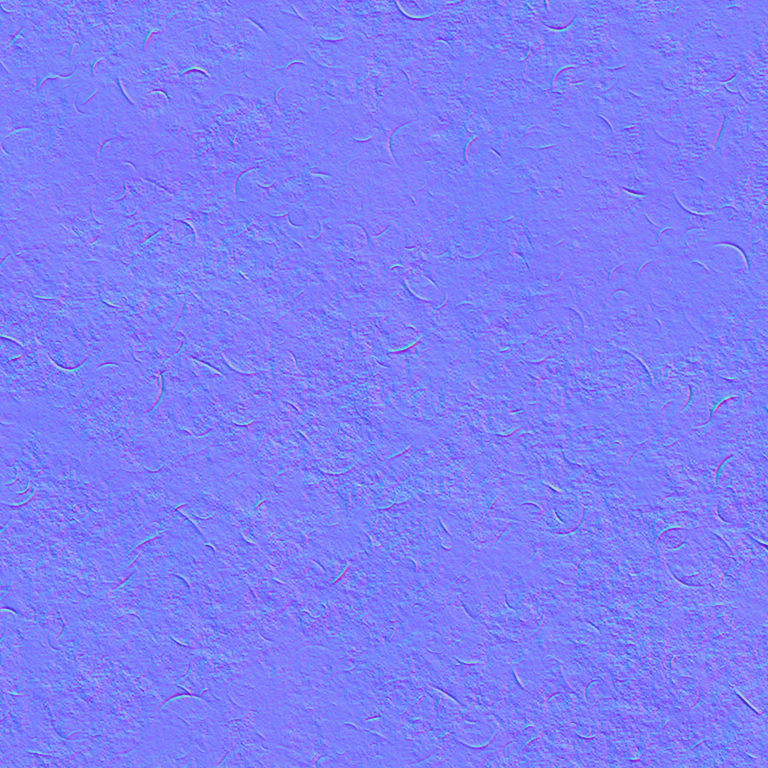
A three.js fragment shader for this texture map:

```glsl
// Tangent-space normal map of rough fibrous plaster or handmade paper.
// A height field of fine grain and scattered bent fibres is differenced
// to get slopes; slow noise makes some patches rough and others smooth.
varying vec2 vUv;

const float SLOPE_STEP = 0.001;

float hash(vec2 p) {
  return fract(sin(dot(p, vec2(127.1, 311.7))) * 43758.5453);
}

mat2 rotation(float angle) {
  float c = cos(angle), s = sin(angle);
  return mat2(c, -s, s, c);
}

float valueNoise(vec2 p) {
  vec2 cell = floor(p), f = fract(p);
  f = f * f * (3.0 - 2.0 * f);
  float low = mix(hash(cell), hash(cell + vec2(1.0, 0.0)), f.x);
  float high = mix(hash(cell + vec2(0.0, 1.0)), hash(cell + vec2(1.0, 1.0)), f.x);
  return mix(low, high, f.y);
}

// Octaves whose slope, rather than height, grows toward the fine end
float grain(vec2 p, float frequency, float slope) {
  float height = 0.0;
  vec2 q = rotation(0.5) * p;
  for (int i = 0; i < 4; i++) {
    height += valueNoise(q * frequency + float(i) * 17.3) * 2.5 * slope / frequency;
    q = rotation(0.9) * q;
    frequency *= 2.1;
    slope *= 1.75;
  }
  return height;
}

// One bent ridge with tapered ends, centred on the origin
float fibre(vec2 p, float angle, float halfLength, float bend, float width) {
  vec2 q = rotation(angle) * p;
  q.y += bend * (q.x * q.x - 0.3 * halfLength * halfLength);
  float along = q.x / halfLength;
  float across = q.y / (width * sqrt(1.0 + 4.0 * bend * bend * q.x * q.x));
  return exp(-across * across) * max(0.0, 1.0 - along * along);
}

// Fibres scattered over a jittered grid, searched in neighbouring cells
float fibreLayer(vec2 p, float grid, float width, float share, float slope, float seed) {
  vec2 q = p * grid;
  vec2 home = floor(q);
  float height = 0.0;
  for (int y = -1; y <= 1; y++) {
    for (int x = -1; x <= 1; x++) {
      vec2 cell = home + vec2(float(x), float(y));
      vec2 id = cell + seed;
      if (hash(id) < share) {
        vec2 centre = cell + 0.1 + 0.8 * vec2(hash(id + 3.1), hash(id + 7.7));
        float angle = (hash(id + 11.3) - 0.5) * 2.5 + 0.1;
        float halfLength = mix(0.2, 0.5, hash(id + 19.9));
        float bend = (hash(id + 23.7) - 0.5) * 3.6;
        float strength = hash(id + 31.1);
        strength = mix(0.2, 1.3, strength * strength);
        float side = hash(id + 41.9) < 0.3 ? -1.0 : 1.0;
        height += side * strength * fibre(q - centre, angle, halfLength, bend, width);
      }
    }
  }
  return height * slope * width / grid;
}

// Patchiness from smooth (0) to rough (1)
float roughness(vec2 p) {
  float patches = 0.3 * valueNoise(p * 5.0 + 4.7)
                + 0.25 * valueNoise(p * 13.0 + 9.2)
                + 0.3 * valueNoise(p * 38.0 + 2.4)
                + 0.3 * valueNoise(p * 85.0 + 6.1);
  return smoothstep(0.38, 0.85, patches);
}

float surfaceHeight(vec2 p, float rough) {
  float height = grain(p, 40.0, 0.022) * mix(0.4, 1.4, rough);
  height += valueNoise(p * 7.0) * 0.006;
  float fibres = fibreLayer(p, 14.0, 0.028, 0.7, 1.3, 5.0)
               + fibreLayer(p, 27.0, 0.045, 0.55, 1.1, 57.0)
               + fibreLayer(p, 58.0, 0.08, 0.5, 0.6, 113.0);
  return height + fibres * mix(0.65, 1.15, rough);
}

void main() {
  float rough = roughness(vUv);

  // Forward differences of the height give the slope
  float here = surfaceHeight(vUv, rough);
  float right = surfaceHeight(vUv + vec2(SLOPE_STEP, 0.0), rough);
  float above = surfaceHeight(vUv + vec2(0.0, SLOPE_STEP), rough);
  vec2 slope = vec2(right - here, above - here) / SLOPE_STEP;

  // Pack the unit normal into colour
  vec3 normal = normalize(vec3(-slope, 1.0));
  gl_FragColor = vec4(normal * 0.5 + vec3(0.496, 0.5, 0.485), 1.0);
}
```
